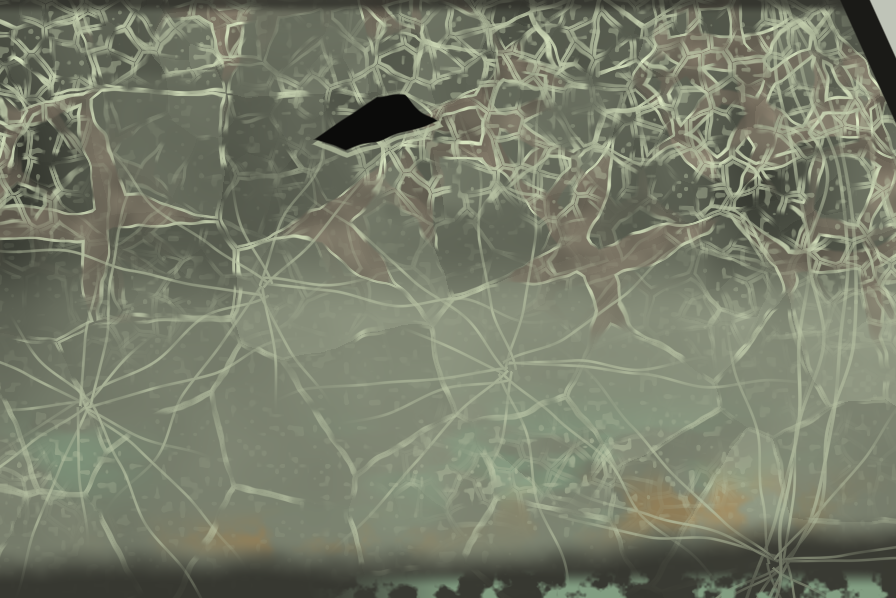
Give the GLSL for this texture, as a WebGL 2 fragment shader.

```glsl
#version 300 es
precision highp float;
// Shattered laminated windscreen: rounded shards, pale fissures, radial cracks and a dark hole.
uniform vec2 u_resolution;
out vec4 fragColor;

const vec3 GLASS = vec3(0.95, 1.0, 0.86);
const vec3 FILM = vec3(0.47, 0.435, 0.375);
const vec3 FISSURE = vec3(0.71, 0.75, 0.63);
const vec3 TEAL = vec3(0.51, 0.62, 0.51);
const vec3 AMBER = vec3(0.6, 0.52, 0.36);
const vec3 SHADOW = vec3(0.17, 0.17, 0.15);

float hash(vec2 p) { return fract(sin(dot(p, vec2(127.1, 311.7))) * 43758.5453); }
vec2 hash2(vec2 p) { return vec2(hash(p), hash(p + 37.3)); }

float noise(vec2 p) {
  vec2 i = floor(p), f = fract(p);
  f = f * f * (3.0 - 2.0 * f);
  return mix(mix(hash(i), hash(i + vec2(1, 0)), f.x),
             mix(hash(i + vec2(0, 1)), hash(i + 1.0), f.x), f.y);
}

float fbm(vec2 p) {
  float sum = 0.0, amp = 0.53;
  for (int i = 0; i < 4; i++) { sum += amp * noise(p); p = p * 2.03 + 11.7; amp *= 0.5; }
  return sum;
}

float blob(vec2 p, vec2 centre, vec2 size) { vec2 q = (p - centre) / size; return exp(-dot(q, q)); }

// Line of a given half width, softened by about one output pixel.
float stroke(float d, float halfWidth) {
  float px = 1.0 / u_resolution.y;
  return 1.0 - smoothstep(halfWidth - 0.5 * px, halfWidth + px, abs(d));
}

// x: distance to the nearest cell border, y: random value of the cell.
vec2 shards(vec2 p, float scale, float seed) {
  p = p * scale + seed;
  vec2 cell = floor(p), f = fract(p), nearest, home;
  float best = 9.0, border = 9.0;
  for (int k = 0; k < 9; k++) {
    vec2 g = vec2(k % 3 - 1, k / 3 - 1), r = g + hash2(cell + g) - f;
    if (dot(r, r) < best) { best = dot(r, r); nearest = r; home = g; }
  }
  for (int k = 0; k < 25; k++) {
    vec2 g = home + vec2(k % 5 - 2, k / 5 - 2), r = g + hash2(cell + g) - f, away = r - nearest;
    if (dot(away, away) > 1e-4) border = min(border, dot(0.5 * (r + nearest), normalize(away)));
  }
  return vec2(border / scale, hash(cell + home + 5.1));
}

// Uneven cracks running outward from an impact point.
float rays(vec2 p, vec2 hub, float count, float reach, float seed) {
  float light = 0.0;
  for (float i = 0.0; i < count; i++) {
    float angle = 6.2832 * (i + hash(vec2(i, seed))) / count;
    vec2 dir = vec2(cos(angle), sin(angle)), q = p - hub;
    float along = dot(q, dir), len = reach * (0.3 + 0.7 * hash(vec2(seed, i)));
    float across = dot(q, vec2(-dir.y, dir.x)) + 0.035 * (noise(vec2(along * 9.0, i + seed)) - 0.5);
    float fade = step(0.0, along) * (1.0 - smoothstep(len * 0.5, len, along));
    light = max(light, fade * stroke(across, 0.0018) * (0.35 + 0.65 * noise(p * 40.0 + i)));
  }
  return light;
}

// Rounded wedge bounded by half planes, measured from its left tip.
float wedge(vec2 q) {
  float top = max(0.8 * (q.y - 0.68 * q.x), 0.75 * (q.y + 0.86 * q.x - 0.2));
  float base = max(-q.y - 0.35 * q.x, 0.3 * q.x - q.y - 0.034);
  return max(max(top, q.y - 0.072), base);
}

// Tinted cells, film in the gaps and broken bright rims.
vec3 crackLayer(vec3 col, vec2 p, float scale, float seed, float gap, float amount) {
  vec2 s = shards(p, scale, seed);
  float rim = stroke(s.x - gap, 0.0022) * smoothstep(0.25, 0.65, noise(p * 38.0 + seed));
  float film = (1.0 - smoothstep(gap - 0.003, gap + 0.003, s.x)) * smoothstep(0.003, 0.012, gap);
  col *= 1.0 + amount * 0.26 * (s.y - 0.5);
  col = mix(col, FILM * (0.85 + 0.3 * noise(p * 30.0)), film * amount * 0.75);
  return mix(col, FISSURE * (0.85 + 0.3 * noise(p * 60.0)), rim * amount);
}

void main() {
  vec2 p = gl_FragCoord.xy / u_resolution.y;
  float px = 1.0 / u_resolution.y;
  vec2 warped = p + 0.035 * (vec2(fbm(p * 8.0), fbm(p * 8.0 + 40.0)) - 0.5);
  float upper = smoothstep(0.34, 0.66, p.y + 0.2 * (fbm(p * 4.0) - 0.5));

  // Dim interior above, pale reflection below.
  float tone = mix(0.53, 0.4, smoothstep(0.46, 0.6, p.y)) + 0.14 * (fbm(p * 3.0) - 0.5);
  tone -= 0.17 * blob(p, vec2(1.28, 0.72), vec2(0.12, 0.16)) + 0.12 * blob(p, vec2(0, 0.6), vec2(0.1, 0.3));
  vec3 col = GLASS * tone;
  float teal = blob(p, vec2(0.95, 0.22), vec2(0.35, 0.1)) + blob(p, vec2(0.12, 0.23), vec2(0.12, 0.07));
  col = mix(col, TEAL, 0.7 * teal * smoothstep(0.35, 0.65, fbm(p * vec2(9, 16))));
  float amber = blob(p, vec2(1.15, 0.15), vec2(0.25, 0.05)) + blob(p, vec2(0.5, 0.1), vec2(0.2, 0.03));
  col = mix(col, AMBER, amber * smoothstep(0.4, 0.7, fbm(p * 14.0)));

  // Shards of three sizes, denser toward the top.
  float gap = 0.002 + 0.03 * upper * smoothstep(0.38, 0.75, fbm(p * 5.0 + 8.0));
  float crowd = smoothstep(0.42, 0.6, fbm(p * 4.0 + 21.0) + 0.16 * smoothstep(0.55, 0.95, p.y));
  float dense = crowd * max(upper, 0.7 * teal);
  col = crackLayer(col, warped, 5.0, 3.0, gap, 0.55 + 0.45 * upper);
  col = crackLayer(col, warped, 11.0, 17.0, gap * 0.5, max(dense, 0.25 * upper));
  col = crackLayer(col, warped, 22.0, 29.0, 0.003, dense * 0.75);

  // Radial cracks, and strands sweeping down the right side.
  float cracks = rays(p, vec2(0.85, 0.38), 13.0, 0.6, 2.0);
  cracks = max(cracks, rays(p, vec2(0.44, 0.52), 11.0, 0.6, 9.0));
  cracks = max(cracks, rays(p, vec2(0.14, 0.32), 13.0, 0.5, 16.0));
  cracks = max(cracks, rays(p, vec2(1.3, 0.06), 13.0, 0.7, 23.0));
  for (float i = 0.0; i < 4.0; i++) {
    float lane = 1.33 + 0.022 * i - (0.3 + 0.06 * i) * (p.y - 0.52) * (p.y - 0.52);
    lane += 0.05 * noise(vec2(p.y * 7.0, i * 5.0));
    cracks = max(cracks, stroke(p.x - lane, 0.0025) * (0.3 + 0.7 * noise(p * 25.0 + i)));
  }
  col = mix(col, FISSURE, cracks * 0.85);
  float glint = smoothstep(0.7, 0.86, noise(p * 95.0)) * (0.1 + 0.35 * dense + 0.3 * teal);
  col = mix(col, FISSURE, glint);

  // Shaded sill with crumbs of glass, and the upper edge.
  float sill = 0.075 + 0.055 * smoothstep(0.7, 1.5, p.x) + 0.03 * (fbm(p * 9.0) - 0.5);
  col = mix(col, SHADOW, (0.85 - 0.5 * cracks) * (1.0 - smoothstep(sill - 0.05, sill + 0.02, p.y)));
  float crumbs = (1.0 - smoothstep(0.015, 0.05, p.y)) * smoothstep(0.5, 0.8, p.x);
  col = mix(col, TEAL, crumbs * smoothstep(0.45, 0.6, fbm(p * 28.0)));
  col = mix(col, SHADOW, 0.75 * smoothstep(0.975, 0.995, p.y));

  // Hole with a pale lower lip.
  vec2 q = p - vec2(0.527, 0.768) + 0.008 * (noise(p * 30.0) - 0.5);
  col = mix(col, FISSURE, 0.8 * stroke(wedge(q + vec2(-0.004, 0.007)), 0.003) * step(q.y, 0.03));
  col = mix(col, vec3(0.045, 0.045, 0.04), 1.0 - smoothstep(-px, px, wedge(q)));

  // Slanted pillar in the corner, bright beyond it.
  float pillar = dot(p - vec2(1.405, 1), vec2(0.911, 0.412));
  col = mix(col, SHADOW * 0.6, smoothstep(-px, px, pillar));
  col = mix(col, vec3(0.75, 0.77, 0.72), smoothstep(-px, px, pillar - 0.045));
  fragColor = vec4(col, 1.0);
}
```
